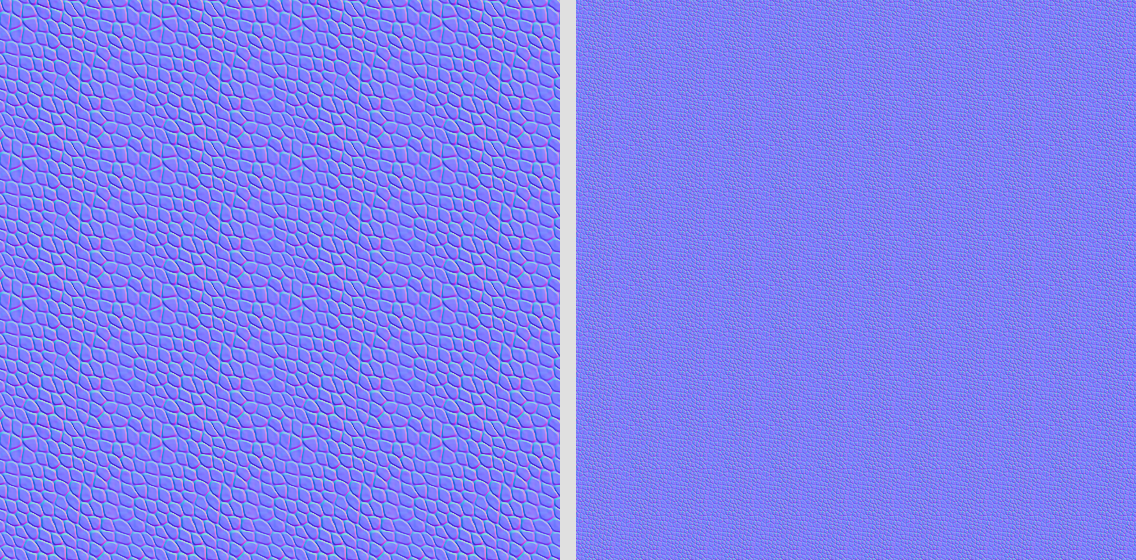
Left: one tile. Right: repeated 3 by 3.
Give the GLSL for this texture map, as a Shadertoy shader.

```glsl
// Tangent-space normal map of pebbled reptile leather: slanted oval scales
// parted by narrow grooves. A skewed, wrapping Voronoi lattice gives a height
// field, whose slope is encoded as colour; the tile repeats four times per side.

const float REPEATS = 4.0;               // tiles along each side
const mat2  LATTICE = mat2(11.0, 2.0, -1.0, 11.0);  // tile to scale indices
const mat2  ADJUGATE = mat2(11.0, -2.0, 1.0, 11.0); // its inverse times COUNT
const float COUNT = 123.0;               // scales in one tile
const float SCALES = 11.0;               // mean scales per tile side, height unit
const float JITTER = 0.5;
const float STRETCH = 1.22;              // elongation towards the lower right
const float ROUNDING = 13.0;             // higher gives sharper scale corners

// Integer hash: two values in 0..1
vec2 hash2(vec2 cell, uint seed) {
    uvec2 v = uvec2(cell) + uvec2(seed, seed * 7u + 3u);
    v = v * 1664525u + 1013904223u;
    v.x += v.y * 1664525u;
    v.y += v.x * 1664525u;
    v ^= v >> 16u;
    v.x += v.y * 1664525u;
    v.y += v.x * 1664525u;
    v ^= v >> 16u;
    return vec2(v & 65535u) / 65535.0;
}

// Smooth value noise that wraps after a whole period, two channels
vec2 noise2(vec2 p, float period, uint seed) {
    p *= period;
    vec2 i = floor(p), f = p - i;
    f = f * f * f * (f * (f * 6.0 - 15.0) + 10.0);
    vec2 lo = mod(i, period), hi = mod(i + 1.0, period);
    vec2 bottom = mix(hash2(lo, seed), hash2(vec2(hi.x, lo.y), seed), f.x);
    vec2 top = mix(hash2(vec2(lo.x, hi.y), seed), hash2(hi, seed), f.x);
    return mix(bottom, top, f.y);
}

// Jittered scale centre in lattice space; whole tiles are taken off the index
vec2 scaleCentre(vec2 id) {
    vec2 tile = floor((ADJUGATE * id + 0.5) / COUNT);
    vec2 wrapped = id - LATTICE * tile + 32.0;
    return id + 0.5 + JITTER * (hash2(wrapped, 11u) - 0.5);
}

// Lattice offset to a space where the slanted ovals become round
vec2 toRound(vec2 offset) {
    vec2 d = ADJUGATE * offset * (SCALES / COUNT);
    vec2 axes = vec2(d.x - d.y, d.x + d.y) * 0.70711;
    return axes * vec2(1.0 / STRETCH, STRETCH);
}

// Rounded distance from the scale border, in scale units
float borderDistance(vec2 p) {
    vec2 g = LATTICE * p;
    vec2 base = floor(g), nearest = vec2(0.0);
    float best = 1e3;
    for (int y = -2; y <= 2; y++)
    for (int x = -2; x <= 2; x++) {
        vec2 r = toRound(scaleCentre(base + vec2(x, y)) - g);
        if (dot(r, r) < best) {
            best = dot(r, r);
            nearest = r;
        }
    }
    // Soft minimum over the bisectors with all neighbours
    float sum = 0.0;
    for (int y = -2; y <= 2; y++)
    for (int x = -2; x <= 2; x++) {
        vec2 r = toRound(scaleCentre(base + vec2(x, y)) - g);
        vec2 gap = r - nearest;
        float len = length(gap);
        if (len > 0.001) {
            sum += exp(-ROUNDING * dot(0.5 * (r + nearest), gap / len));
        }
    }
    return -log(sum) / ROUNDING;
}

// Leather height: grooves between the scales and worn skin
float leatherHeight(vec2 p) {
    vec2 bend = noise2(p, 3.0, 23u) - 0.5;
    vec2 wobble = noise2(p, 22.0, 41u) - 0.5;
    float edge = borderDistance(p + 0.045 * bend + 0.01 * wobble);
    float depth = mix(0.08, 0.165, noise2(p, 7.0, 59u).x);
    float groove = depth * smoothstep(-0.03, 0.13, edge);
    float skin = 0.03 * noise2(p, 18.0, 71u).x + 0.03 * noise2(p, 40.0, 97u).y;
    return groove + skin;
}

// Central differences over a given step in tile units
vec2 leatherSlope(vec2 p, float stepSize) {
    vec2 e = vec2(stepSize, 0.0);
    vec2 rise = vec2(leatherHeight(p + e.xy) - leatherHeight(p - e.xy),
                     leatherHeight(p + e.yx) - leatherHeight(p - e.yx));
    return rise / (2.0 * stepSize * SCALES);
}

vec3 encodeNormal(vec2 slope) {
    return normalize(vec3(-slope, 1.0)) * 0.5 + 0.5;
}

void mainImage(out vec4 fragColor, in vec2 fragCoord) {
    vec2 tile = fragCoord / iResolution.xy * REPEATS;
    fragColor = vec4(encodeNormal(leatherSlope(tile, 0.0035)), 1.0);
}
```
